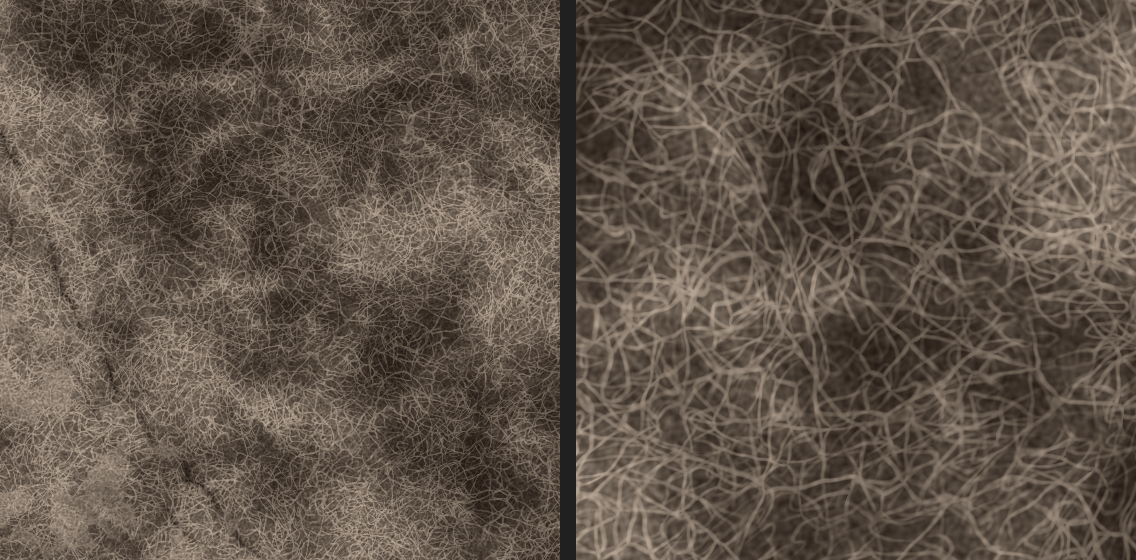
Left: the whole. Right: its middle third, enlarged.
A three.js fragment shader for this texture:

```glsl
varying vec2 vUv;

const vec3 DARK_BROWN = vec3(0.125, 0.09, 0.065);
const vec3 PALE_TAUPE = vec3(0.70, 0.635, 0.57);
const int THREAD_LAYERS = 9;
const int CRACKLE_LAYERS = 4;
const float THREAD_FREQ = 8.0;      // coarsest thread layer
const float THREAD_GROWTH = 1.32;   // frequency ratio between layers
const float CRACKLE_FREQ = 13.0;
const float CRACKLE_GROWTH = 1.6;
const float LINE_WIDTH = 0.001;
const float THREAD_STRETCH = 0.45;
const float THREAD_GAIN = 0.46;
const float BASE_TONE = 0.07;
const float CLOUD_GAIN = 0.45;
const float PATCH_GAIN = 0.2;
const float CRACK_DEPTH = 0.36;
const float GRAIN_GAIN = 0.36;

vec2 hashGradient(vec2 cell) {
  vec3 q = fract(cell.xyx * vec3(0.1031, 0.1030, 0.0973));
  q += dot(q, q.yzx + 33.33);
  return fract((q.xx + q.yz) * q.zy) * 2.0 - 1.0;
}
// Gradient noise: value in x, analytic derivative in yz
vec3 noiseD(vec2 p) {
  vec2 i = floor(p), f = fract(p), e = vec2(1.0, 0.0);
  vec2 u = f * f * f * (f * (f * 6.0 - 15.0) + 10.0);
  vec2 du = 30.0 * f * f * (f * (f - 2.0) + 1.0);
  vec2 ga = hashGradient(i), gb = hashGradient(i + e);
  vec2 gc = hashGradient(i + e.yx), gd = hashGradient(i + 1.0);
  float a = dot(ga, f), b = dot(gb, f - e);
  float c = dot(gc, f - e.yx), d = dot(gd, f - 1.0);
  float k = a - b - c + d;
  vec2 slope = mix(mix(ga, gb, u.x), mix(gc, gd, u.x), u.y) + du * (u.yx * k + vec2(b, c) - a);
  return vec3(a + u.x * (b - a) + u.y * (c - a) + u.x * u.y * k, slope);
}
float noise(vec2 p) { return noiseD(p).x; }
mat2 rotation(float a) { return mat2(cos(a), sin(a), -sin(a), cos(a)); }
float fbm(vec2 p) {
  float sum = 0.0, amp = 1.0;
  for (int i = 0; i < 5; i++) {
    sum += amp * noise(p);
    p = rotation(0.7) * p * 2.03 + 11.7;
    amp *= 0.58;
  }
  return sum;
}
vec2 warp(vec2 p, float freq, float amount) {
  return p + amount * vec2(noise(p * freq + 3.1), noise(p * freq + 47.6));
}
// Distance to the zero line of stretched noise, in canvas units
float veinDistance(vec2 p, vec2 scale, float angle, float seed) {
  vec3 n = noiseD(rotation(angle) * p * scale.x * vec2(1.0, scale.y) + seed);
  return abs(n.x) / (scale.x * max(length(n.yz * vec2(1.0, scale.y)), 0.15));
}
// Distance to the border between the two nearest scattered cells
float crackleDistance(vec2 p) {
  vec2 cell = floor(p), near = vec2(9.0), next = vec2(9.0);
  for (int y = -1; y <= 1; y++) for (int x = -1; x <= 1; x++) {
    vec2 c = cell + vec2(float(x), float(y));
    vec2 r = c + 0.5 + 0.45 * hashGradient(c) - p;
    if (dot(r, r) < dot(near, near)) { next = near; near = r; }
    else if (dot(r, r) < dot(next, next)) next = r;
  }
  return dot(0.5 * (near + next), normalize(next - near));
}
// Distance to the curve y = base + bend * (x - center)^2
float arcDistance(vec2 p, float base, float bend, float center) {
  float x = p.x - center;
  return abs(p.y - base - bend * x * x) / sqrt(1.0 + 4.0 * bend * bend * x * x);
}
// Broad milky bands between the dark cells
float bands(vec2 p) {
  float b = exp(-arcDistance(p, 0.24, 2.2, 0.58) / 0.035);
  b += 0.9 * exp(-arcDistance(p, 0.47, 0.5, 0.3) / 0.016);
  b += 0.8 * exp(-arcDistance(p, 0.81, 0.08, 0.0) / 0.018);
  b += 0.7 * exp(-veinDistance(p, vec2(4.2, 0.6), 1.2, 5.3) / 0.015);
  b += 0.7 * exp(-veinDistance(p, vec2(5.5, 0.5), 2.3, 31.8) / 0.012);
  return b * (0.7 + 0.9 * noise(p * 9.0 + 8.0));
}
float hairline(float d) { return 1.0 - smoothstep(0.2 * LINE_WIDTH, 1.9 * LINE_WIDTH, d); }
// Web of curved threads and angular crackle, denser in cloudy stone
float web(vec2 p, float cloud) {
  float sum = 0.0, freq = THREAD_FREQ;
  for (int i = 0; i < THREAD_LAYERS; i++) {
    float k = float(i);
    float line = hairline(veinDistance(p, vec2(freq, THREAD_STRETCH), k * 2.4 + 0.4, k * 17.3));
    float density = mix(1.0, mix(0.35, 1.2, cloud), k / float(THREAD_LAYERS - 1));
    sum += line * density * smoothstep(-0.2, 0.25, noise(p * (7.0 + k) + k * 13.7));
    freq *= THREAD_GROWTH;
  }
  freq = CRACKLE_FREQ;
  for (int i = 0; i < CRACKLE_LAYERS; i++) {
    float k = float(i);
    float line = hairline(crackleDistance(rotation(k * 1.9) * p * freq + k * 7.7) / freq);
    sum += 1.1 * line * smoothstep(-0.12, 0.3, noise(p * (12.0 + 5.0 * k) + k * 23.1));
    freq *= CRACKLE_GROWTH;
  }
  return 1.0 - exp(-1.2 * sum);
}
void main() {
  vec2 broad = warp(warp(vUv, 4.0, 0.06), 13.0, 0.022);
  vec2 fine = warp(warp(broad, 34.0, 0.009), 90.0, 0.003);
  vec2 brittle = warp(warp(warp(vUv, 5.0, 0.035), 24.0, 0.006), 75.0, 0.003);
  // Pale weathered zone to the left of a curved seam
  float drop = 1.0 - fine.y;
  float seam = (fine.x + 0.03 - 0.5 * drop * drop) / sqrt(1.0 + drop * drop);
  float pale = 1.0 - smoothstep(-0.04, 0.1, seam);
  float cloud = 0.34 + 0.8 * fbm(broad * 3.6 + 2.4) + 0.45 * bands(fine) + 0.3 * pale;
  cloud = smoothstep(-0.05, 1.0, cloud);
  float patches = pale * smoothstep(0.0, 0.16, fbm(fine * 8.0 + 20.0));
  float crack = exp(-abs(seam) / 0.006) + 0.6 * exp(-abs(seam + 0.055) / 0.003);
  crack *= smoothstep(-0.3, 0.15, noise(vUv * 11.0 + 6.0));
  // Mineral grain at two sizes
  float grain = noise(vUv * 230.0) + 0.6 * noise(rotation(0.6) * vUv * 120.0);
  float tone = BASE_TONE + CLOUD_GAIN * cloud + PATCH_GAIN * patches - CRACK_DEPTH * crack;
  tone += THREAD_GAIN * web(brittle, cloud) * (1.0 - 0.55 * patches) * (1.0 - 0.4 * min(crack, 1.0));
  tone += GRAIN_GAIN * grain * (0.4 + 0.6 * cloud);
  gl_FragColor = vec4(mix(DARK_BROWN, PALE_TAUPE, clamp(tone, 0.0, 1.0)), 1.0);
}
```
